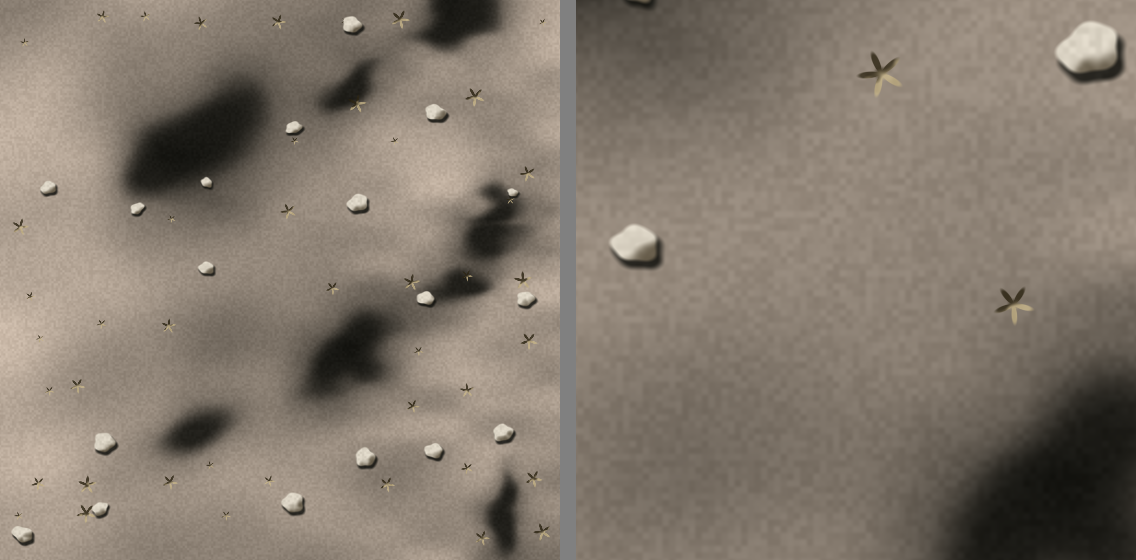
Left, the full canvas; right, a detail of the centre.
This texture is drawn by a WebGL 1 fragment shader. Its source:

```glsl
precision highp float;
uniform vec2 u_resolution;

const vec3 PIT = vec3(0.07, 0.07, 0.055);
const vec3 SAND = vec3(0.71, 0.65, 0.59);
const vec3 STONE_LIT = vec3(0.86, 0.83, 0.77);
const vec3 STONE_DARK = vec3(0.40, 0.36, 0.29);
const vec3 STRAW = vec3(0.76, 0.69, 0.52);
const vec3 SOIL = vec3(0.17, 0.14, 0.07);
const vec2 LIGHT = vec2(-0.5, 0.866);

vec2 hash2(vec2 p) {
  vec3 q = fract(p.xyx * vec3(0.1031, 0.1030, 0.0973));
  q += dot(q, q.yzx + 33.33);
  return fract((q.xx + q.yz) * q.zy);
}

vec2 noise2(vec2 p) {
  vec2 i = floor(p), f = fract(p);
  f = f * f * f * (f * (f * 6.0 - 15.0) + 10.0);
  vec2 low = mix(hash2(i), hash2(i + vec2(1.0, 0.0)), f.x);
  vec2 high = mix(hash2(i + vec2(0.0, 1.0)), hash2(i + 1.0), f.x);
  return mix(low, high, f.y);
}

vec2 rotate(vec2 p, float angle) {
  float c = cos(angle), s = sin(angle);
  return vec2(c * p.x + s * p.y, c * p.y - s * p.x);
}

// Broad soft drifts, with finer streaks where detail is high
float drifts(vec2 p, float detail) {
  vec2 q = rotate(p, 0.35) + 0.12 * (noise2(p * 3.0 + 5.0) - 0.5);
  float broad = noise2(q * vec2(3.0, 4.2) + 17.0).x - 0.5;
  float medium = noise2(q * vec2(6.0, 8.0) + 41.0).x - 0.5;
  float streak = noise2(p * vec2(9.0, 21.0) + 63.0).x - 0.5;
  return 0.36 * broad + 0.18 * medium + 0.17 * detail * streak;
}

// Light left over after dark hollows, clustered toward the right
float hollowLight(vec2 p, float detail) {
  vec2 warped = p + 0.075 * (noise2(p * 7.0 + 29.0) - 0.5);
  warped += mix(0.012, 0.045, detail) * (noise2(p * vec2(15.0, 24.0) + 71.0) - 0.5);
  float light = 1.0;
  for (int i = 1; i <= 12; i++) {
    float k = float(i);
    float leftness = pow(fract(k * 0.7549 + 0.2), 2.5);
    vec2 center = vec2(0.9 - 0.6 * leftness, fract(k * 0.618 + 0.14));
    vec2 rnd = hash2(vec2(k, 9.0));
    vec2 size = mix(vec2(0.046, 0.025), vec2(0.064, 0.037), leftness);
    size *= mix(0.75, 1.2, rnd.x);
    float angle = mix(1.1, 0.05, center.y) + 0.6 * (rnd.y - 0.5);
    float d = length(rotate(warped - center, angle) / size);
    float core = 0.8 * (1.0 - smoothstep(0.5, 1.9, d));
    float halo = 0.5 * exp(-0.2 * d * d);
    light *= (1.0 - core) * (1.0 - halo);
  }
  return light;
}

// Five-armed tufts, dark toward the light and pale away from it
vec3 addTufts(vec3 color, vec2 p, float count, float soft) {
  vec2 cell = floor(p * count);
  vec2 rnd = hash2(cell + 131.0);
  vec2 q = p - (cell + 0.2 + 0.6 * hash2(cell + 57.0)) / count;
  float radius = mix(0.006, 0.017, rnd.y);
  float arms = 0.5 + 0.5 * cos(5.0 * atan(q.y, q.x + 1e-5) + 40.0 * rnd.y);
  float edge = length(q) - radius * (0.25 + 0.75 * arms * arms);
  float mask = 1.0 - smoothstep(-soft, soft, edge);
  float side = dot(q, LIGHT) / radius + 0.5 * (noise2(p * 160.0).x - 0.5);
  vec3 tint = mix(STRAW, SOIL, smoothstep(-0.25, 0.2, side));
  return mix(color, tint, 0.8 * mask * step(rnd.x, 0.46));
}

float pebbleEdge(vec2 p, float radius, vec2 shape) {
  vec2 q = rotate(p, 1.2 * (shape.x - 0.5));
  q.y /= mix(0.68, 0.95, shape.y);
  float a = atan(q.y, q.x + 1e-5);
  float lumps = 0.07 * cos(3.0 * a + 20.0 * shape.x) + 0.06 * cos(5.0 * a + 30.0 * shape.y);
  return length(q) - radius * (1.0 + lumps);
}

// Pale rounded stones with a short shadow
vec3 addPebbles(vec3 color, vec2 p, float count, float soft) {
  vec2 cell = floor(p * count);
  vec2 rnd = hash2(cell + 11.0);
  vec2 shape = hash2(cell + 47.0);
  vec2 q = p - (cell + 0.25 + 0.5 * hash2(cell + 83.0)) / count;
  float radius = mix(0.009, 0.020, rnd.y);
  float present = step(rnd.x, 0.5);
  float shade = pebbleEdge(q + 0.33 * radius * LIGHT, radius, shape);
  float shadow = 1.0 - smoothstep(-0.002, 0.004, shade);
  color = mix(color, PIT, 0.85 * shadow * present);
  float mask = 1.0 - smoothstep(-soft, soft, pebbleEdge(q, radius, shape));
  float facing = dot(q, LIGHT) / radius + 0.5 * (noise2(p * 110.0).y - 0.5);
  vec3 stone = mix(STONE_DARK, STONE_LIT, smoothstep(-0.85, 0.0, facing));
  return mix(color, stone, mask * present);
}

void main() {
  float extent = min(u_resolution.x, u_resolution.y);
  vec2 p = gl_FragCoord.xy / extent;
  float soft = max(1.2 / extent, 0.0018);
  float detail = smoothstep(0.45, 0.8, p.x);

  float tone = (0.90 + 1.35 * drifts(p, detail)) * hollowLight(p, detail);
  vec3 color = mix(PIT, SAND, clamp(tone, 0.0, 1.15));
  color = addTufts(color, p, 9.0, soft);
  color = addPebbles(color, p, 7.0, soft);

  // Fine paper-like grain
  float grain = noise2(p * 256.0).x - 0.5;
  color += 0.07 * grain * (0.3 + color.r);
  gl_FragColor = vec4(color, 1.0);
}
```
